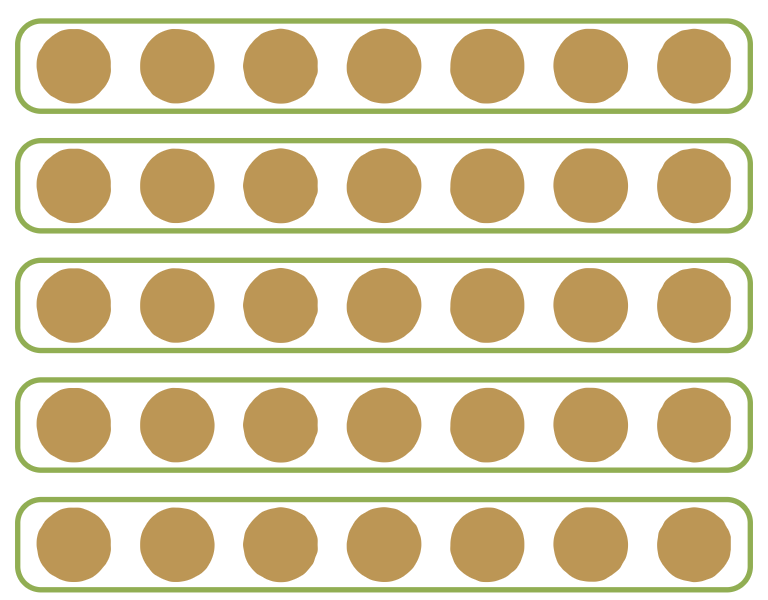
Give the GLSL for this pattern, as a Shadertoy shader.

```glsl
// Five rounded green frames stacked down a white canvas, each holding seven tan discs.
// Nearest row and column are found by rounding; shapes are signed distances.
// A hashed angular wobble gives the discs a slightly hand-cut edge.

const vec3 PAPER = vec3(1.0);
const vec3 TAN = vec3(0.737, 0.588, 0.333);
const vec3 GREEN = vec3(0.569, 0.682, 0.325);

// All lengths are fractions of the canvas height.
const vec2 PITCH = vec2(0.1723, 0.1994);
const vec2 CENTRE_CELL = vec2(3.0, 2.0);
const float MIDDLE_ROW_Y = 0.491;
const float DISC_RADIUS = 0.0621;
const vec2 FRAME_HALF_SIZE = vec2(0.6105, 0.0752);
const float FRAME_CORNER = 0.039;
const float LINE_WIDTH = 0.0089;
const float WOBBLE = 0.0012;
const float FACETS = 36.0;

float hash(vec2 p) {
    vec3 q = fract(vec3(p.xyx) * 0.1031);
    q += dot(q, q.yzx + 33.33);
    return fract((q.x + q.y) * q.z);
}

// Smooth noise around a circle, closed at the seam, in -0.5..0.5.
float ringNoise(float angle, float seed) {
    float t = (angle / 6.28319 + 0.5) * FACETS;
    float i = floor(t);
    float a = hash(vec2(mod(i, FACETS), seed));
    float b = hash(vec2(mod(i + 1.0, FACETS), seed));
    return mix(a, b, smoothstep(0.0, 1.0, t - i)) - 0.5;
}

float roundedBox(vec2 p, vec2 halfSize, float corner) {
    vec2 q = abs(p) - halfSize + corner;
    return length(max(q, 0.0)) + min(max(q.x, q.y), 0.0) - corner;
}

float wobblyDisc(vec2 p, float radius, float seed) {
    float angle = atan(p.y, p.x + 1e-6);
    return length(p) - radius - WOBBLE * ringNoise(angle, seed);
}

float coverage(float dist, float pixel) {
    return clamp(0.5 - dist / pixel, 0.0, 1.0);
}

void mainImage(out vec4 fragColor, in vec2 fragCoord) {
    float pixel = 1.0 / iResolution.y;
    vec2 p = fragCoord * pixel;
    p -= vec2(0.5 * iResolution.x * pixel, MIDDLE_ROW_Y);

    // Nearest disc, limited to the 7 by 5 grid
    vec2 cell = clamp(round(p / PITCH), -CENTRE_CELL, CENTRE_CELL);
    vec2 local = p - cell * PITCH;

    // Discs, the last column trimmed a little on its right
    float disc = wobblyDisc(local, DISC_RADIUS, cell.x + 7.0);
    if (cell.x == CENTRE_CELL.x) disc = max(disc, local.x - DISC_RADIUS + 0.001);

    // One outline per row
    vec2 rowPoint = vec2(p.x, local.y);
    float frame = abs(roundedBox(rowPoint, FRAME_HALF_SIZE, FRAME_CORNER)) - 0.5 * LINE_WIDTH;

    vec3 color = mix(PAPER, TAN, coverage(disc, pixel));
    color = mix(color, GREEN, coverage(frame, pixel));
    fragColor = vec4(color, 1.0);
}
```
